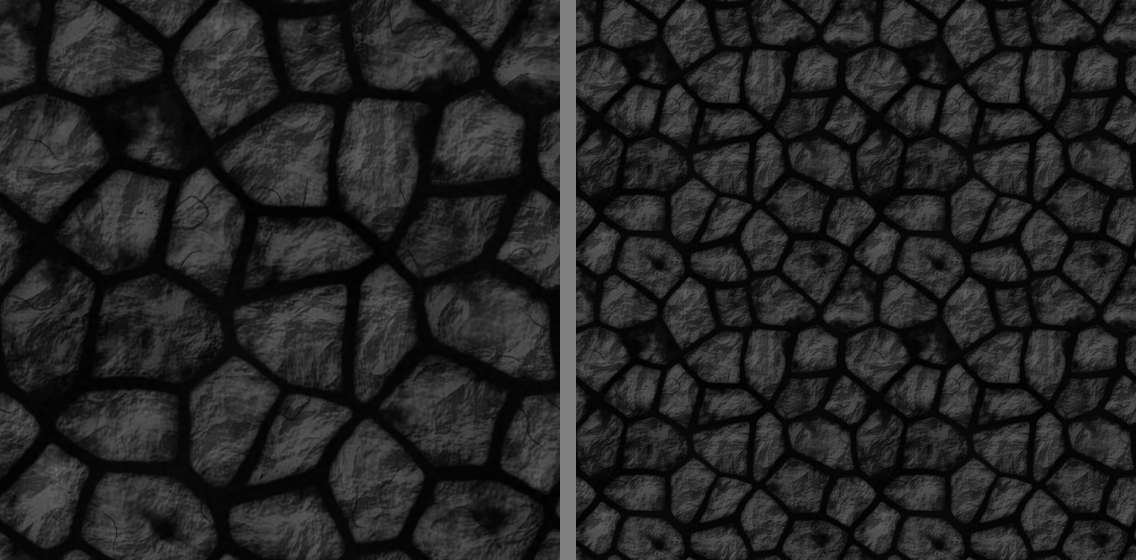
Left, the tile; right, the same tile 2 across and 2 down.
A Shadertoy shader for this texture map:

```glsl
// Tiling wall of dark, irregular fieldstones with rough faces and black joints.
#define GRID vec2(5.0, 6.0)     // stones across and up; rows must be even
#define JITTER 0.68             // irregularity of the layout
#define SIZE_SPREAD 0.011       // difference between small and large stones
#define JOINT_HALF_WIDTH 0.0105
#define CORNER_ROUNDING 0.005
#define STONE_TONE 0.198
#define JOINT_TONE 0.022
#define RELIEF 0.0085           // strength of the side light
#define SOOT 0.82               // darkness of the stains
#define GRAIN 0.045

const vec2 LIGHT = vec2(-0.6, 0.8);

vec3 hash3(vec2 cell, float seed) {
    uvec3 v = uvec3(vec3(cell, seed) + 0.5);
    v = v * 1664525u + 1013904223u;
    v.x += v.y * v.z; v.y += v.z * v.x; v.z += v.x * v.y;
    v ^= v >> 16u;
    v.x += v.y * v.z; v.y += v.z * v.x; v.z += v.x * v.y;
    return vec3(v >> 8u) / 16777216.0;
}

float cornerSlope(vec2 i, vec2 f, vec2 corner, float period, float seed) {
    float angle = 6.2832 * hash3(mod(i + corner, period), seed).x;
    return dot(vec2(cos(angle), sin(angle)), f - corner);
}

// Gradient noise that wraps after one canvas
float noise(vec2 p, float period, float seed) {
    p *= period;
    vec2 i = floor(p), f = p - i;
    vec2 u = f * f * f * (f * (f * 6.0 - 15.0) + 10.0);
    float low = mix(cornerSlope(i, f, vec2(0, 0), period, seed),
                    cornerSlope(i, f, vec2(1, 0), period, seed), u.x);
    float high = mix(cornerSlope(i, f, vec2(0, 1), period, seed),
                     cornerSlope(i, f, vec2(1, 1), period, seed), u.x);
    return mix(low, high, u.y);
}

float fbm(vec2 p, float period, int octaves, float seed) {
    float sum = 0.0, amplitude = 0.5;
    for (int k = 0; k < octaves; k++) {
        sum += amplitude * noise(p, period, seed + float(k));
        p += vec2(0.137, 0.271);
        period *= 2.0;
        amplitude *= 0.5;
    }
    return sum;
}

// Site of a stone in canvas units (xy) and its size weight (z)
vec3 stoneSite(vec2 cell) {
    vec3 h = hash3(mod(cell, GRID), 1.0);
    vec2 site = cell + 0.5 + JITTER * (h.xy - 0.5);
    site.x += 0.4 * mod(cell.y, 2.0);
    return vec3(site / GRID, SIZE_SPREAD * h.z);
}

// Weighted Voronoi: wrapped cell of the stone (xy), distance to its edge (z)
vec3 stoneLayout(vec2 p) {
    vec2 home = floor(p * GRID), nearest = home;
    vec3 own = vec3(0.0);
    float best = 1e5;
    for (int y = -2; y <= 2; y++)
    for (int x = -2; x <= 2; x++) {
        vec2 cell = home + vec2(x, y);
        vec3 site = stoneSite(cell);
        vec2 d = site.xy - p;
        float power = dot(d, d) - site.z;
        if (power < best) { best = power; nearest = cell; own = site; }
    }
    // A soft minimum over all borders rounds the corners
    float sum = 1e-12;
    for (int y = -2; y <= 2; y++)
    for (int x = -2; x <= 2; x++) {
        vec2 cell = nearest + vec2(x, y);
        if (x == 0 && y == 0) continue;
        vec3 site = stoneSite(cell);
        vec2 d = site.xy - p;
        float border = (dot(d, d) - site.z - best) / (2.0 * length(site.xy - own.xy));
        sum += exp(-border / CORNER_ROUNDING);
    }
    return vec3(mod(nearest, GRID), -CORNER_ROUNDING * log(sum));
}

// Chiselled height with folded ridges
float relief(vec2 p, float seed) {
    p += 0.03 * vec2(noise(p, 9.0, seed), noise(p, 9.0, seed + 1.0));
    return fbm(p, 9.0, 5, seed + 2.0) - 0.45 * abs(noise(p, 14.0, seed + 8.0));
}

void mainImage(out vec4 fragColor, in vec2 fragCoord) {
    vec2 p = fragCoord / iResolution.xy;

    // Layout with slightly bent joints and ragged edges
    vec2 bend = vec2(noise(p, 6.0, 10.0), noise(p, 6.0, 11.0));
    vec3 stone = stoneLayout(p + 0.022 * bend);
    float seed = 100.0 + 80.0 * (stone.x + GRID.x * stone.y);
    vec3 trait = hash3(stone.xy, 2.0);
    float edge = stone.z + 0.005 * fbm(p, 48.0, 2, 12.0);

    // Raised face inside a rough, darker rim
    float face = smoothstep(0.018, 0.048, edge + 0.025 * fbm(p, 12.0, 3, seed));
    float tone = STONE_TONE + 0.045 * (trait.x - 0.5) + 0.15 * fbm(p, 6.0, 4, seed + 5.0);
    tone *= mix(0.82, 1.07, face);

    // Side light on the relief and fine grain
    float reach = 0.0022;
    float slope = (relief(p, seed + 10.0) - relief(p + reach * LIGHT, seed + 10.0)) / reach;
    tone += RELIEF * clamp(slope, -9.0, 9.0);
    tone += GRAIN * mix(1.3, 0.8, face) * noise(p, 170.0, 15.0);

    // Broken hairline cracks
    vec2 crackPos = p + 0.025 * vec2(fbm(p, 16.0, 3, 16.0), fbm(p, 16.0, 3, 20.0));
    float crack = 1.0 - smoothstep(0.0, 0.035, abs(noise(crackPos, 11.0, seed + 25.0)));
    tone *= 1.0 - 0.5 * crack * smoothstep(0.05, 0.3, noise(p, 10.0, seed + 26.0));

    // Pale flaked patches on some stones, then dark stains
    float flake = smoothstep(0.1, 0.19, fbm(p, 8.0, 5, seed + 30.0));
    tone += 0.07 * flake * smoothstep(0.55, 0.75, trait.z);
    float stain = fbm(p, 7.0, 5, seed + 40.0) + 0.24 * (trait.y - 0.5) + 0.06 * (1.0 - face);
    tone *= 1.0 - SOOT * smoothstep(0.13, 0.34, stain);

    // Joints of varying width and depth with a soft shadow
    float jointWidth = JOINT_HALF_WIDTH * (1.0 + 0.6 * noise(p, 5.0, 50.0));
    float jointTone = JOINT_TONE * (1.0 + 1.2 * noise(p, 4.0, 51.0) + 0.7 * noise(p, 90.0, 52.0));
    tone *= mix(0.7, 1.0, smoothstep(jointWidth, jointWidth + 0.012, edge));
    tone = mix(jointTone, tone, smoothstep(jointWidth - 0.003, jointWidth + 0.004, edge));

    fragColor = vec4(vec3(clamp(tone, 0.008, 0.42)), 1.0);
}
```
